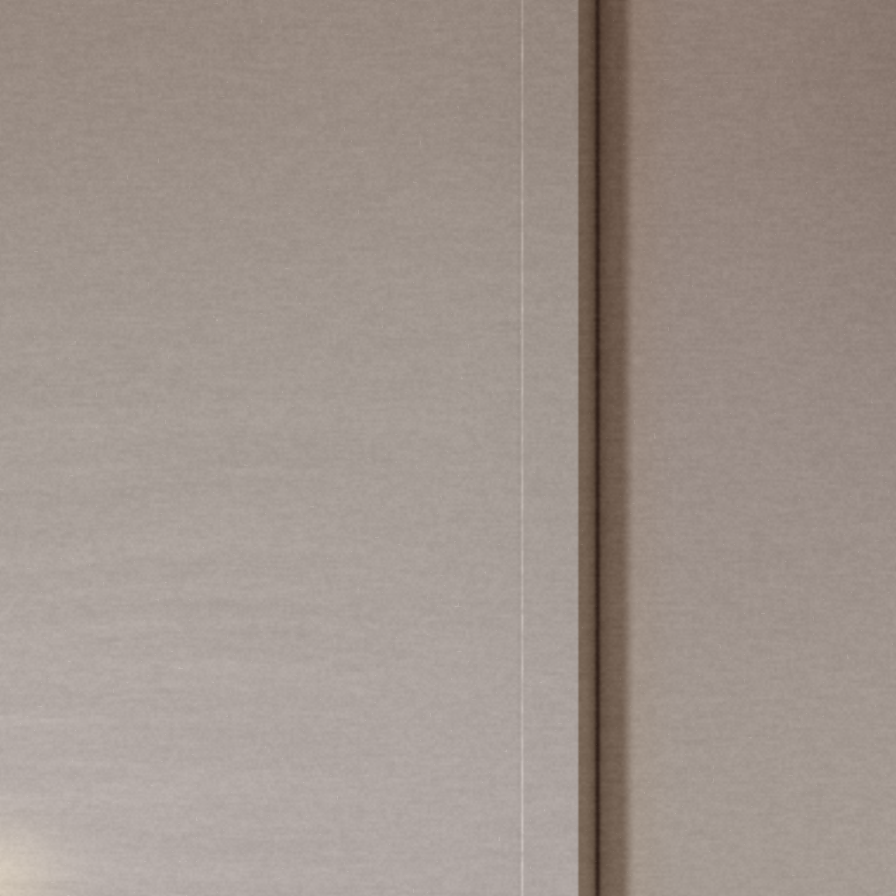
Write a WebGL 2 fragment shader that draws this texture.

```glsl
#version 300 es
precision highp float;
// Two satin, faintly brushed panels meeting at a recessed vertical joint.
// Vertical gradients give the light, smooth steps cut the joint, and
// stretched value noise adds horizontal grain, streaks and fine speckle.

#define SEAM_X 0.583      // thin bright seam on the left panel
#define EDGE_X 0.6455     // where the left panel turns into the joint
#define GAP_X 0.6670      // darkest line of the joint
#define SHADOW_X 0.7020   // end of the shadow on the right panel
#define GRAIN 0.016       // strength of the brushed grain
#define STREAK 0.035      // strength of the long pale streaks
#define SPECKLE 0.022     // strength of the fine speckle

uniform vec2 u_resolution;
out vec4 fragColor;

float hash(vec2 cell) {
    vec3 p = fract(vec3(cell.xyx) * 0.1031);
    p += dot(p, p.yzx + 33.33);
    return fract((p.x + p.y) * p.z);
}

float noise(vec2 p) {
    vec2 cell = floor(p);
    vec2 f = fract(p);
    f = f * f * (3.0 - 2.0 * f);
    float low = mix(hash(cell), hash(cell + vec2(1, 0)), f.x);
    float high = mix(hash(cell + vec2(0, 1)), hash(cell + vec2(1, 1)), f.x);
    return mix(low, high, f.y);
}

float fbm(vec2 p) {
    float sum = 0.0;
    float weight = 0.5;
    for (int i = 0; i < 4; i++) {
        sum += weight * noise(p);
        p = p * 2.03 + 17.1;
        weight *= 0.5;
    }
    return sum / 0.9375;
}

// Soft vertical line, peak 1 at its centre
float line(float x, float centre, float width) {
    float d = (x - centre) / width;
    return exp(-d * d);
}

vec3 leftPanel(vec2 uv) {
    vec3 top = vec3(0.590, 0.535, 0.500);
    vec3 middle = vec3(0.645, 0.608, 0.580);
    vec3 bottom = vec3(0.690, 0.655, 0.640);
    vec3 color = mix(middle, top, smoothstep(0.50, 1.05, uv.y));
    color = mix(bottom, color, smoothstep(0.0, 0.62, uv.y));

    // Brighter towards the lower left, dimmer towards the joint
    color += 0.025 * (1.0 - smoothstep(0.0, 0.45, uv.x)) * (1.0 - smoothstep(0.1, 0.7, uv.y));
    color -= 0.012 * smoothstep(0.45, 0.65, uv.x);

    // Long streaks, slightly bent, fading out to the right and the top
    float bend = 0.025 * (noise(uv * vec2(4.0, 3.0)) - 0.5);
    float streaks = fbm(vec2(uv.x * 3.5, (uv.y + bend) * 60.0)) - 0.5;
    float reach = (1.0 - smoothstep(0.1, 0.6, uv.x)) * (1.0 - smoothstep(0.3, 0.85, uv.y));
    color += STREAK * streaks * (0.25 + 1.3 * reach);

    // Warm glow in the lower left corner
    vec2 glow = (uv - vec2(-0.015, 0.01)) / vec2(0.075, 0.065);
    color += vec3(0.11, 0.10, 0.055) * exp(-dot(glow, glow));
    return color;
}

vec3 rightPanel(vec2 uv) {
    vec3 top = vec3(0.565, 0.500, 0.465);
    vec3 middle = vec3(0.605, 0.555, 0.530);
    vec3 bottom = vec3(0.645, 0.605, 0.575);
    vec3 color = mix(middle, top, smoothstep(0.45, 1.0, uv.y));
    color = mix(bottom, color, smoothstep(0.0, 0.60, uv.y));
    color -= 0.035 * smoothstep(0.80, 1.05, uv.x) * smoothstep(0.2, 1.0, uv.y);
    // Warm reflected light beside the shadow
    float warm = 1.0 - smoothstep(SHADOW_X, SHADOW_X + 0.06, uv.x);
    return color - warm * vec3(0.005, 0.015, 0.028);
}

void main() {
    vec2 uv = gl_FragCoord.xy / u_resolution;
    float blur = max(0.0018, 0.7 / u_resolution.x);

    // Left panel with its seam
    vec3 color = leftPanel(uv);
    float seam = line(uv.x, SEAM_X, blur * 0.8);
    color += seam * (0.045 + 0.06 * noise(vec2(3.0, uv.y * 110.0)));
    color -= 0.015 * line(uv.x, SEAM_X - 0.004, blur);

    // Right panel and the shadow cast on it
    vec3 shadow = mix(vec3(0.465, 0.395, 0.340), vec3(0.405, 0.325, 0.275), uv.y);
    float shade = 1.0 - smoothstep(SHADOW_X - 0.010, SHADOW_X + 0.008, uv.x);
    vec3 right = mix(rightPanel(uv), shadow, shade);
    right -= 0.06 * (1.0 - smoothstep(GAP_X, GAP_X + 0.020, uv.x));
    color = mix(color, right, smoothstep(GAP_X - blur, GAP_X + blur, uv.x));

    // Turned edge of the left panel, darkening into the gap
    vec3 edge = mix(vec3(0.475, 0.405, 0.345), vec3(0.420, 0.345, 0.290), uv.y);
    edge -= 0.08 * smoothstep(EDGE_X + 0.006, GAP_X, uv.x);
    float inEdge = smoothstep(EDGE_X - blur, EDGE_X + blur, uv.x);
    inEdge *= 1.0 - smoothstep(GAP_X - blur, GAP_X + blur, uv.x);
    color = mix(color, edge, inEdge);
    color = mix(color, vec3(0.185, 0.120, 0.095), 0.92 * line(uv.x, GAP_X, 0.0030));

    // Brushed grain and speckle over everything
    float grain = noise(uv * vec2(45.0, 330.0)) + noise(uv * vec2(110.0, 210.0)) - 1.0;
    float speckle = noise(uv * 380.0) + noise(uv.yx * 230.0 + 41.0) - 1.0;
    float sparkle = smoothstep(0.95, 1.0, noise(uv * 260.0 + 9.0));
    color += GRAIN * grain + SPECKLE * speckle + 0.05 * sparkle;

    fragColor = vec4(clamp(color, 0.0, 1.0), 1.0);
}
```
